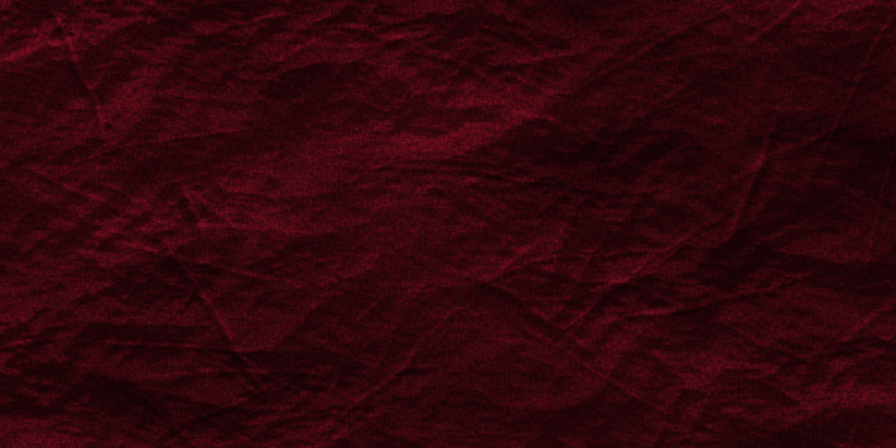
Write a WebGL 2 fragment shader that draws this texture.

```glsl
#version 300 es
precision highp float;
// Dark crimson crumpled cloth: soft shadows, facets, long creases and a fine weave.

uniform vec2 u_resolution;
out vec4 fragColor;

float hash(vec2 c) {
    vec3 q = fract(c.xyx * 0.1031);
    q += dot(q, q.yzx + 33.33);
    return fract((q.x + q.y) * q.z);
}

float cornerSlope(vec2 cell, vec2 corner, vec2 f) {
    float a = 6.2832 * hash(cell + corner);
    return dot(vec2(cos(a), sin(a)), f - corner);
}

// Gradient noise, roughly -0.7 to 0.7
float noise(vec2 p) {
    vec2 c = floor(p), f = p - c;
    vec2 u = f * f * f * (f * (f * 6.0 - 15.0) + 10.0);
    return mix(mix(cornerSlope(c, vec2(0, 0), f), cornerSlope(c, vec2(1, 0), f), u.x),
               mix(cornerSlope(c, vec2(0, 1), f), cornerSlope(c, vec2(1, 1), f), u.x), u.y);
}

mat2 rotation(float a) {
    return mat2(cos(a), -sin(a), sin(a), cos(a));
}

// Height of the crumpled cloth: sharp stretched ridges at several angles and scales
float clothHeight(vec2 p) {
    p += 0.04 * vec2(noise(p * 4.0 + 4.7), noise(p * 4.0 + 31.2));
    float height = 0.0, freq = 3.6;
    for (int i = 0; i < 6; i++) {
        float k = float(i);
        vec2 q = rotation(0.7 * sin(k * 2.4 + 0.5)) * p * freq;
        float n = noise(q * vec2(0.45, 1.0) + k * 17.3);
        float soft = 0.002 * freq + 0.005;
        height -= 0.68 * sqrt(n * n + soft * soft) / freq;
        freq *= 1.6;
    }
    return height;
}

// Long scattered creases, each a lit ridge with a shadow beneath it
float creases(vec2 p) {
    p += 0.014 * vec2(noise(p * 8.0), noise(p * 8.0 + 53.0));
    float light = 0.0;
    for (int i = 0; i < 60; i++) {
        float k = float(i) + 1.0;
        vec2 center = vec2(2.0 * hash(vec2(k, 3.0)), hash(vec2(k, 11.0)));
        float angle = mix(-0.5, 0.6, center.x * 0.5) + 1.6 * (hash(vec2(k, 23.0)) - 0.5);
        vec2 q = rotation(angle) * (p - center);
        float halfLength = mix(0.08, 0.36, hash(vec2(k, 37.0)));
        float width = mix(0.003, 0.008, hash(vec2(k, 41.0)));
        float d = q.y + (hash(vec2(k, 59.0)) - 0.5) * q.x * q.x;
        float ridge = exp(-d * d / (width * width));
        float below = (d + 2.0 * width) / (1.6 * width);
        float fade = 1.0 - smoothstep(0.3, 1.0, abs(q.x) / halfLength);
        light += fade * mix(0.4, 1.2, hash(vec2(k, 71.0))) * (ridge - 0.7 * exp(-below * below));
    }
    return light;
}

void main() {
    vec2 p = gl_FragCoord.xy / u_resolution.y;

    // Broad light and shade, with a dark hollow running to the right
    float tone = 0.1 + 1.2 * noise(p * vec2(1.2, 2.2) + 8.3) + 1.0 * noise(p * vec2(3.0, 5.5) + 21.6);
    float hollow = (p.y - 0.6 - 0.13 * (p.x - 1.1) - 0.12 * noise(p * 4.0)) / 0.075;
    tone -= 1.6 * exp(-hollow * hollow) * smoothstep(0.85, 1.35, p.x);
    tone += 0.35 * smoothstep(0.55, 1.0, p.y);

    // Facets lit from above, stronger where the cloth is more crumpled
    vec2 toLight = 0.002 * normalize(vec2(-0.35, 1.0));
    float slope = (clothHeight(p - toLight) - clothHeight(p + toLight)) / 0.004;
    slope *= 1.05 + 1.0 * noise(p * 1.7 + 13.1) - 0.12 * p.x;
    tone += 1.15 * slope / sqrt(1.0 + 0.8 * slope * slope);
    tone += 1.05 * creases(p);

    // Woven threads in both directions
    tone += 1.15 * noise(p * vec2(85.0, 187.0)) + 1.15 * noise(p * vec2(187.0, 95.0) + 9.0);

    float red = 0.178 * exp(0.33 * clamp(tone, -2.6, 2.7));
    fragColor = vec4(red, 0.115 * red - 0.001, 0.285 * red - 0.009, 1.0);
}
```
